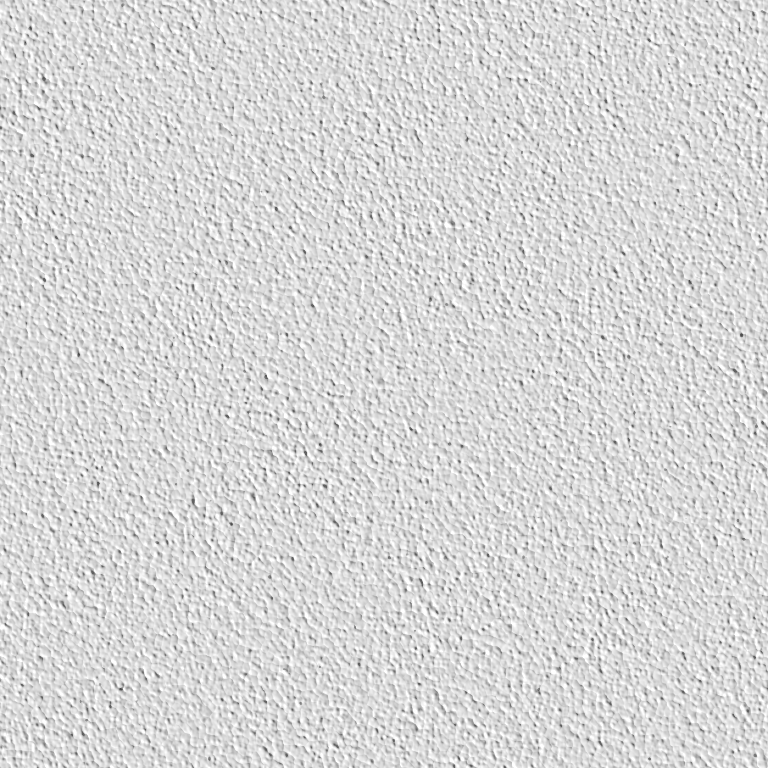
This texture is drawn by a WebGL 1 fragment shader. Its source:

```glsl
precision highp float;
// Fine white stucco under raking light, so its shadows lean to the right.
// Packed cellular domes and loose bumps give a slope towards the light; a
// curved tone response turns it into pale grain with small dark shadows.

uniform vec2 u_resolution;

// Grains across the canvas and the weight of each layer (squares sum to 1).
const float DOME_CELLS = 138.0;
const float BUMP_CELLS = 176.0;
const float LUMP_CELLS = 92.0;
const vec3 LAYER_WEIGHTS = vec3(0.62, 0.73, 0.28);

const vec2 LIGHT_DIR = vec2(-0.86, -0.51);
const float BUMP_GAIN = 10.3;     // brings each layer to unit deviation
const float DOME_GAIN = 3.8;
const float DOME_SHARPNESS = 9.0; // crispness of the creases
const float PATCH_CONTRAST = 0.13;

// Tone response to slope: level, linear, square and cubic terms.
const vec4 TONE_CURVE = vec4(0.855, 0.079, -0.011, 0.0035);

const float PIT_CELLS = 42.0;
const float PIT_CHANCE = 0.07;
const float PIT_RADIUS = 0.12;    // in pit cells
const float PIT_DEPTH = 0.27;

vec3 hash3(vec2 cell) {
  vec3 p = fract(cell.xyx * vec3(0.1031, 0.1030, 0.0973));
  p += dot(p, p.yxz + 33.33);
  return fract((p.xxy + p.yzz) * p.zyx);
}

// Slope towards the light of packed domes (x), which meet in narrow
// creases, and of randomly raised or sunken smooth bumps (y).
vec2 cellSlopes(vec2 p, vec2 seed) {
  vec2 base = floor(p);
  float domes = 0.0;
  float total = 0.0;
  float bumps = 0.0;
  for (int y = -1; y <= 1; y++) {
    for (int x = -1; x <= 1; x++) {
      vec2 cell = base + vec2(float(x), float(y));
      vec3 rnd = hash3(cell + seed);
      vec2 offset = p - cell - rnd.xy;
      float dist2 = dot(offset, offset);
      float facing = dot(offset, LIGHT_DIR);
      float nearness = exp(-DOME_SHARPNESS * dist2);
      domes += nearness * facing;
      total += nearness;
      float falloff = max(1.0 - dist2, 0.0);
      bumps += (2.0 * rnd.z - 1.0) * facing * falloff * falloff * falloff;
    }
  }
  return vec2(DOME_GAIN * domes / total, BUMP_GAIN * bumps);
}

// Slow layered sines: smoother and rougher areas of the wall.
float patches(vec2 p) {
  float wave = sin(p.x * 11.0 + 2.3 * sin(p.y * 9.0 + 0.7));
  wave += sin(p.y * 17.0 - p.x * 8.0 + 1.8 * sin(p.x * 13.0));
  wave += 0.6 * sin(p.x * 29.0 + p.y * 23.0 + 2.0 * sin(p.y * 19.0));
  return wave / 2.6;
}

// Sparse small holes, with an outline bent by the local slope.
float pits(vec2 p, float slope) {
  vec2 cell = floor(p);
  vec3 rnd = hash3(cell + 71.0);
  vec2 center = mix(vec2(0.25), vec2(0.75), rnd.xy);
  float radius = PIT_RADIUS * (0.7 + 5.0 * rnd.z);
  float dist = length(fract(p) - center) + 0.025 * slope;
  float hole = 1.0 - smoothstep(0.3 * radius, radius, dist);
  return hole * step(rnd.z, PIT_CHANCE);
}

void main() {
  vec2 uv = gl_FragCoord.xy / min(u_resolution.x, u_resolution.y);

  // Combined relief
  vec3 layers = vec3(cellSlopes(uv * DOME_CELLS, vec2(13.0, 5.0)).x,
                     cellSlopes(uv * BUMP_CELLS, vec2(211.0, 97.0)).y,
                     cellSlopes(uv * LUMP_CELLS, vec2(431.0, 307.0)).y);
  float slope = dot(layers, LAYER_WEIGHTS);
  slope *= 1.0 + PATCH_CONTRAST * patches(uv);
  slope = clamp(slope, -3.2, 3.0);

  // Shading
  float slope2 = slope * slope;
  float tone = dot(TONE_CURVE, vec4(1.0, slope, slope2, slope2 * slope));
  tone -= PIT_DEPTH * pits(uv * PIT_CELLS, slope);

  gl_FragColor = vec4(vec3(clamp(tone, 0.3, 1.0)), 1.0);
}
```
